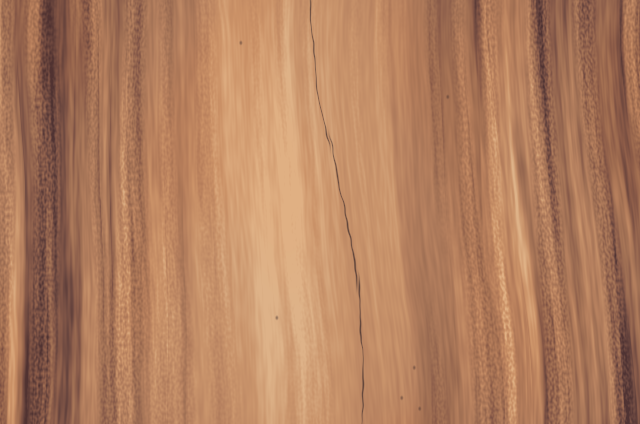
A Shadertoy shader for this texture:

```glsl
const vec3 WOOD[7] = vec3[7](
    vec3(0.31, 0.20, 0.20), vec3(0.42, 0.28, 0.25), vec3(0.54, 0.36, 0.29),
    vec3(0.63, 0.44, 0.33), vec3(0.71, 0.50, 0.37), vec3(0.79, 0.58, 0.42),
    vec3(0.87, 0.70, 0.535));
const vec3 CRACK_COLOR = vec3(0.27, 0.19, 0.18);
const vec3 RED_TINT = vec3(1.01, 0.985, 0.96);

// Tones are steps along the WOOD ramp
const float BASE_TONE = 3.85;
const float HEART_GAIN = 2.0;
const float HEART_X = 0.46;
const float HEART_WIDTH = 0.19;
const float VIGNETTE = 2.6;
const float VEIN_DEPTH = 1.6;
const float FIBRE_DEPTH = 0.65;
const float PORE_DEPTH = 1.2;
const float STAIN_DEPTH = 1.5;
const float CRACK_HALF_WIDTH = 0.0011;
const int STAINS = 11;
const int PINHOLES = 6;

vec2 hash2(vec2 p) {
    vec3 q = fract(p.xyx * vec3(0.1031, 0.1030, 0.0973));
    q += dot(q, q.yzx + 33.33);
    return fract((q.xx + q.yz) * q.zy);
}

float corner(vec2 cell, vec2 offset) {
    float angle = 6.2832 * hash2(cell).x;
    return dot(vec2(cos(angle), sin(angle)), offset);
}

float gradientNoise(vec2 p) {
    vec2 i = floor(p), f = fract(p);
    vec2 w = f * f * f * (f * (f * 6.0 - 15.0) + 10.0);
    vec2 e = vec2(1.0, 0.0);
    float low = mix(corner(i, f), corner(i + e, f - e), w.x);
    float high = mix(corner(i + e.yx, f - e.yx), corner(i + 1.0, f - 1.0), w.x);
    return 1.4 * mix(low, high, w.y);
}

// Grain coordinate: leans right toward the bottom, with slow waves
float grainCoord(vec2 p, float u) {
    float lean = mix(0.01, 0.075, smoothstep(0.2, 0.6, u));
    float wave = 0.016 * gradientNoise(p * vec2(2.5, 1.4) + 7.3)
               + 0.006 * gradientNoise(p * vec2(6.0, 3.2) + 21.6);
    return p.x - lean * smoothstep(0.0, 1.1, 1.0 - p.y) + wave;
}

// Broad to narrow colour stripes
float streaks(float g, float y) {
    return 1.2 * gradientNoise(vec2(g * 8.0, y * 0.4 + 3.3))
         + 1.9 * gradientNoise(vec2(g * 21.0, y * 0.7 + 11.1))
         + 1.6 * gradientNoise(vec2(g * 47.0, y * 1.1 + 27.4))
         + 0.8 * gradientNoise(vec2(g * 95.0, y * 1.8 + 35.7));
}

// Dark lines that are sharp on one side and fade on the other
float veins(float g, float y) {
    float sum = 0.0;
    for (int i = 0; i < 2; i++) {
        float k = float(i);
        float n = gradientNoise(vec2(g * (11.0 + 9.0 * k) + 4.7, y * 0.45 + 40.28 + 13.0 * k));
        float presence = smoothstep(-0.25, 0.3, gradientNoise(vec2(g * 6.0, y * 1.6 + 61.0 + k)));
        sum += smoothstep(0.0, 0.06, n) * exp(-max(n, 0.0) * 9.0) * presence;
    }
    return sum;
}

// Long smudges along the grain
float stains(float g, float y, float aspect) {
    float sum = 0.0;
    for (int i = 0; i < STAINS; i++) {
        vec2 h = hash2(vec2(float(i) + 3.0, 17.0));
        vec2 size = mix(vec2(0.004, 0.06), vec2(0.012, 0.14), h.y);
        vec2 d = (vec2(g, y) - vec2((float(i) + h.x) / float(STAINS) * aspect, h.y)) / size;
        sum += exp(-dot(d, d));
    }
    return sum;
}

float pinholes(vec2 p, float aspect, float pixel) {
    float sum = 0.0;
    for (int i = 0; i < PINHOLES; i++) {
        vec2 h = hash2(vec2(float(i) + 51.0, 8.0));
        float d = length((p - vec2(mix(0.35, 0.75, h.x) * aspect, h.y)) * vec2(1.0, 0.7));
        sum += 1.0 - smoothstep(0.0, 0.003 + pixel, d);
    }
    return sum;
}

// Three overlapping strands form one long split
float crack(vec2 p, float aspect, float pixel) {
    float path = (0.490 + 0.072 * smoothstep(0.0, 0.8, 1.0 - p.y)) * aspect
               + 0.006 * gradientNoise(vec2(p.y * 7.0, 5.4))
               + 0.0025 * gradientNoise(vec2(p.y * 35.0, 9.6));
    float width = CRACK_HALF_WIDTH * (1.0 + 0.9 * gradientNoise(vec2(p.y * 18.0, 2.5)));
    float cover = 0.0;
    for (int i = 0; i < 3; i++) {
        float k = float(i);
        float extent = abs(p.y - (0.83 - 0.33 * k));
        float present = 1.0 - smoothstep(0.15, 0.20, extent);
        float d = abs(p.x - path - 0.006 * (k - 1.0));
        cover = max(cover, present * (1.0 - smoothstep(width - pixel, width + pixel, d)));
    }
    return cover;
}

vec3 woodRamp(float tone) {
    float t = clamp(tone, 0.0, 5.999);
    int i = int(t);
    return mix(WOOD[i], WOOD[i + 1], fract(t));
}

void mainImage(out vec4 fragColor, in vec2 fragCoord) {
    vec2 uv = fragCoord / iResolution.xy;
    vec2 p = fragCoord / iResolution.y;
    float aspect = iResolution.x / iResolution.y;
    float pixel = 1.0 / iResolution.y;
    float g = grainCoord(p, uv.x);
    float side = smoothstep(0.08, 0.34, abs(uv.x - 0.48));

    // Pale heart, darker corners
    float heart = (uv.x - HEART_X) / HEART_WIDTH;
    vec2 edge = uv - 0.5;
    float tone = BASE_TONE + HEART_GAIN * exp(-heart * heart) - VIGNETTE * dot(edge, edge);

    // Grain, strongest toward both sides
    tone += streaks(g, p.y) * mix(0.28, 1.0, side);
    tone -= VEIN_DEPTH * veins(g, p.y) * mix(0.08, 1.0, side);
    tone -= STAIN_DEPTH * stains(g, p.y, aspect) * mix(0.2, 1.0, side);

    // Fine fibres and speckled pores
    tone += FIBRE_DEPTH * gradientNoise(vec2(g * 165.0, p.y * 14.0)) * mix(0.5, 1.0, side);
    float poreBand = smoothstep(-0.2, 0.35, gradientNoise(vec2(g * 17.0, p.y * 0.7 + 70.3)));
    tone += PORE_DEPTH * gradientNoise(vec2(g * 190.0, p.y * 105.0)) * poreBand * mix(0.2, 1.0, side);

    vec3 color = woodRamp(tone);
    float redness = smoothstep(-0.1, 0.5, gradientNoise(vec2(g * 4.0, p.y * 1.5 + 90.4)));
    color *= mix(vec3(1.0), RED_TINT, redness);
    color = mix(color, CRACK_COLOR, 0.5 * min(pinholes(p, aspect, pixel), 1.0));
    color = mix(color, CRACK_COLOR, 0.85 * crack(p, aspect, pixel));
    fragColor = vec4(color, 1.0);
}
```
